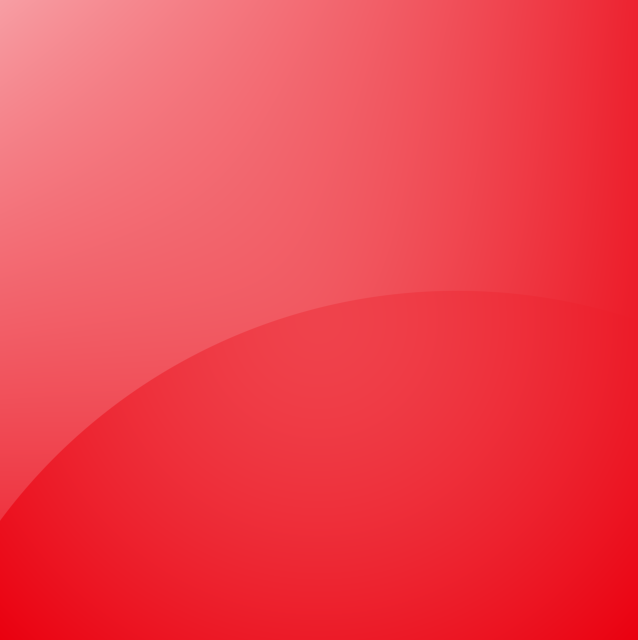
Give the GLSL for this background, as a Shadertoy shader.

```glsl
const vec3 DEEP_RED = vec3(0.918, 0.0, 0.06);
const vec3 SOFT_RED = vec3(0.938, 0.26, 0.297);
const vec3 SHEEN_WHITE = vec3(1.0);

// Radial gradient from the centre out to the corners
vec3 radialBase(vec2 uv, vec2 centre, float radius) {
    float falloff = pow(min(distance(uv, centre) / radius, 1.0), 1.5);
    return mix(SOFT_RED, DEEP_RED, falloff);
}

// Diagonal sheen, strongest in the upper left corner
float sheenAlpha(vec2 uv, float strength, float reach) {
    float travel = 0.85 * uv.x + 1.0 - uv.y;
    return strength * pow(max(1.0 - travel / reach, 0.0), 1.63);
}

float circleDistance(vec2 p, vec2 centre, float radius) {
    return length(p - centre) - radius;
}

// Antialiased coverage of the area outside a shape
float outsideMask(float signedDistance, float pixel) {
    return smoothstep(-0.75 * pixel, 0.75 * pixel, signedDistance);
}

void mainImage(out vec4 fragColor, in vec2 fragCoord) {
    vec2 uv = fragCoord / iResolution.xy;
    vec2 p = uv * vec2(510.0 / 512.0, 1.0);
    float pixel = 1.0 / iResolution.y;

    vec3 color = radialBase(uv, vec2(0.5), 0.707);

    // The sheen stops at the rim of a large disc
    float rim = circleDistance(p, vec2(0.7135, -0.3424), 0.888);
    float sheen = sheenAlpha(uv, 0.62, 1.4) * outsideMask(rim, pixel);
    color = mix(color, SHEEN_WHITE, sheen);

    fragColor = vec4(color, 1.0);
}
```
